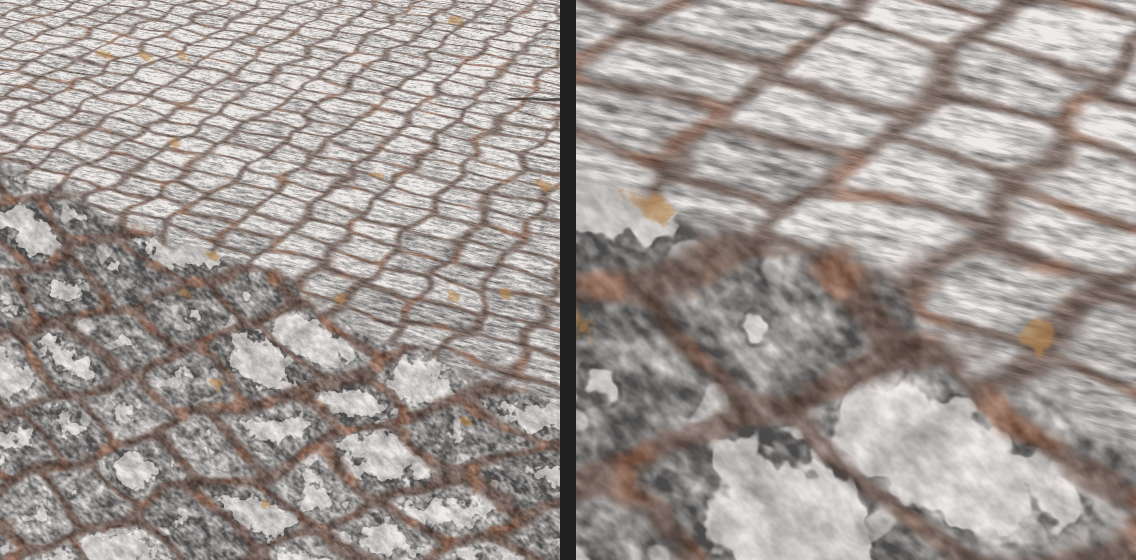
Left, the full canvas; right, a detail of the centre.
Reproduce this texture procedurally as a Shadertoy shader.

```glsl
const vec3 JOINT_BROWN = vec3(0.42, 0.35, 0.32);
const vec3 STONE_TINT = vec3(1.0, 0.985, 0.975);
const vec3 LEAF_ORANGE = vec3(0.74, 0.53, 0.29);

struct Stone {
    vec2 local;   // position inside the cell, centred on zero
    float edge;   // signed distance to the rim, negative inside
    float seed;   // random value of this stone
};

float hash(vec2 p) {
    vec3 q = fract(p.xyx * vec3(0.1031, 0.1030, 0.0973));
    q += dot(q, q.yzx + 33.33);
    return fract((q.x + q.y) * q.z);
}

vec2 gradientAt(vec2 cell) {
    float angle = 6.2832 * hash(cell);
    return vec2(cos(angle), sin(angle));
}

float gradientNoise(vec2 p) {
    vec2 i = floor(p), f = fract(p);
    vec2 w = f * f * f * (f * (f * 6.0 - 15.0) + 10.0);
    vec2 e = vec2(1.0, 0.0);
    float low = mix(dot(gradientAt(i), f), dot(gradientAt(i + e), f - e), w.x);
    float high = mix(dot(gradientAt(i + e.yx), f - e.yx),
                     dot(gradientAt(i + 1.0), f - 1.0), w.x);
    return mix(low, high, w.y);
}

float fbm(vec2 p) {
    float sum = 0.0, amplitude = 0.65;
    for (int i = 0; i < 4; i++) {
        sum += amplitude * gradientNoise(p);
        p = mat2(1.6, 1.2, -1.2, 1.6) * p + 17.3;
        amplitude *= 0.62;
    }
    return sum;
}

vec2 rotate(vec2 p, float angle) {
    float c = cos(angle), s = sin(angle);
    return vec2(c * p.x + s * p.y, c * p.y - s * p.x);
}

// Staggered courses of uneven, rounded blocks
Stone layStone(vec2 p, vec2 halfSize, float wobble) {
    p += wobble * vec2(gradientNoise(p * 0.8), gradientNoise(p * 0.8 + 41.0));
    p += 0.16 * wobble * vec2(fbm(p * 4.0), fbm(p * 4.0 + 23.0));
    float course = floor(p.x);
    p.y += 5.0 * hash(vec2(course, 7.0));
    vec2 id = vec2(course, floor(p.y));
    vec2 local = fract(p) - 0.5;
    vec2 size = halfSize - 0.05 * vec2(hash(id + 3.0), hash(id + 9.0));
    vec2 d = abs(local) - size + 0.11;
    float edge = length(max(d, 0.0)) + min(max(d.x, d.y), 0.0) - 0.11;
    return Stone(local, edge, hash(id + 61.0));
}

vec3 jointColor(vec2 uv, float grain) {
    float rust = smoothstep(0.05, 0.4, gradientNoise(uv * 23.0));
    return JOINT_BROWN + 0.3 * grain + rust * vec3(0.11, 0.04, 0.0);
}

// Small pale setts receding into the distance
vec3 farPaving(vec2 uv) {
    float depth = 1.7 - uv.y;
    vec2 ground = vec2(uv.x - 0.5, 1.0) / depth;
    vec2 p = vec2((ground.x - 1.2 * ground.y) / 0.097,
                  (ground.y + 0.25 * ground.x) / 0.031);
    Stone stone = layStone(p, vec2(0.47, 0.46), 0.42);
    vec2 along = rotate(uv, -0.36) / depth;
    float streak = fbm(along * vec2(32.0, 125.0));
    float speck = gradientNoise(rotate(uv, -0.3) * vec2(90.0, 190.0));
    float tone = mix(0.68, 0.83, smoothstep(0.3, 0.85, uv.y));
    tone += 0.15 * (stone.seed - 0.5) + 0.5 * streak + 0.16 * speck;
    vec3 face = clamp(tone, 0.34, 0.93) * STONE_TINT;
    float joint = smoothstep(-0.09, 0.05, stone.edge + 0.07 * streak);
    return mix(face, jointColor(uv, streak), joint * mix(0.95, 0.72, uv.y));
}

// Large weathered cobbles with pale lichen
vec3 nearPaving(vec2 uv) {
    float fan = uv.y + 1.2 * uv.x - 0.3 * uv.x * uv.x;
    float rise = uv.y + 0.15 * uv.y * uv.y - 0.36 * uv.x;
    Stone stone = layStone(vec2(rise / 0.136, fan / 0.15), vec2(0.465), 0.4);
    vec2 along = rotate(uv, -0.7);
    float grain = fbm(along * vec2(30.0, 48.0));
    float speck = gradientNoise(along * vec2(95.0, 150.0));
    float tone = 0.56 + 0.17 * (stone.seed - 0.5) + 0.5 * grain + 0.22 * speck;

    float reach = 0.42 * fract(stone.seed * 17.0) - length(stone.local);
    float patchField = reach + 0.55 * fbm(uv * 19.0 + 5.0);
    float lichen = smoothstep(0.0, 0.06, patchField);
    float rim = smoothstep(0.07, 0.0, abs(patchField + 0.03));
    float spots = smoothstep(0.3, 0.4, gradientNoise(uv * 30.0 + 11.0));
    tone -= 0.09 * rim;
    tone = mix(tone, 0.85 + 0.3 * grain, 0.8 * max(lichen, 0.75 * spots));
    tone += 0.1 * smoothstep(0.05, 0.0, abs(stone.edge + 0.09)) * speck;

    vec3 face = clamp(tone, 0.3, 0.93) * STONE_TINT;
    float joint = smoothstep(-0.055, 0.035, stone.edge + 0.08 * grain);
    return mix(face, jointColor(uv, grain + 0.4 * speck), 0.92 * joint);
}

// Sparse fallen leaves
float leaves(vec2 uv) {
    vec2 p = uv * 14.0, id = floor(p);
    vec2 centre = 0.3 + 0.4 * vec2(hash(id + 2.0), hash(id + 5.0));
    vec2 d = rotate(fract(p) - centre, -0.4) * vec2(1.0, 1.7);
    float shape = length(d) + 0.3 * fbm(uv * 55.0);
    return step(0.94, hash(id + 31.0)) * smoothstep(0.23, 0.1, shape);
}

void mainImage(out vec4 fragColor, in vec2 fragCoord) {
    vec2 uv = fragCoord / iResolution.xy;
    float border = 0.7 - 0.43 * uv.x + 0.06 * fbm(uv * 9.0);
    float distant = smoothstep(-0.012, 0.018, uv.y - border);
    vec3 color = mix(nearPaving(uv), farPaving(uv), distant);
    color = mix(color, LEAF_ORANGE, 0.55 * leaves(uv));

    // Thin dark twig at the right side
    float twig = abs(uv.y - 0.822 - 0.004 * gradientNoise(uv * 30.0));
    float twigMask = smoothstep(0.004, 0.001, twig) * smoothstep(0.895, 0.915, uv.x);
    color = mix(color, vec3(0.24, 0.21, 0.21), 0.85 * twigMask);
    fragColor = vec4(clamp(color, 0.0, 1.0), 1.0);
}
```
